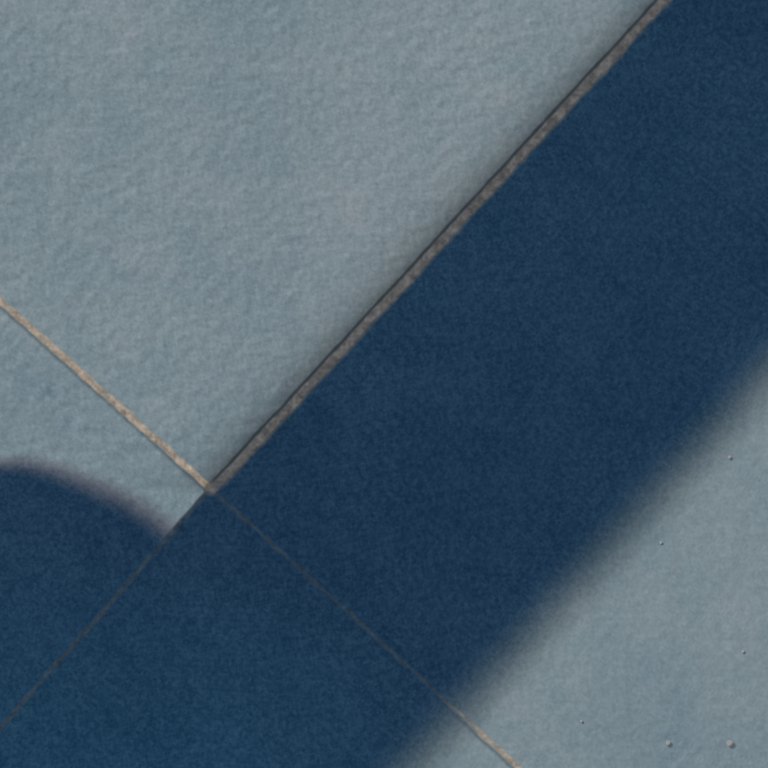
Write a Shadertoy shader that draws this texture.

```glsl
// Draws matte stone tiles with sandy joints, crossed by broad diagonal shadows.

const vec3 LIT_TILE = vec3(0.468, 0.530, 0.560);
const vec3 SHADE_TILE = vec3(0.116, 0.214, 0.308);
const vec3 LIT_GROUT = vec3(0.62, 0.56, 0.50);
const vec3 SHADE_GROUT = vec3(0.215, 0.25, 0.285);
const vec3 EDGE_GROUT = vec3(0.375, 0.365, 0.36);
const vec3 CREVICE = vec3(0.15, 0.17, 0.20);
const vec3 PENUMBRA_TINT = vec3(0.006, -0.012, -0.032);

const vec2 JUNCTION = vec2(0.2745, 0.3646);   // where the joints cross
const vec2 RISE_SLOPE = vec2(0.878, 0.9215);  // x per y, below and above it
const vec2 FALL_SLOPE = vec2(0.890, 0.906);   // y per x, left and right of it
const vec2 SUN_EDGE = vec2(1.0, 0.512);
const vec2 SUN_NORMAL = vec2(0.741, -0.672);
const float SUN_BLUR = 0.050;
const float GRAIN_SCALE = 215.0;
const float LIT_GRAIN = 0.036;
const float SHADE_GRAIN = 0.042;
const float PEBBLE_CELLS = 11.0;

float hash(vec2 p) {
    return fract(sin(dot(p, vec2(127.1, 311.7))) * 43758.5453);
}

float noise(vec2 p) {
    vec2 i = floor(p), f = fract(p);
    f = f * f * (3.0 - 2.0 * f);
    return mix(mix(hash(i), hash(i + vec2(1, 0)), f.x),
               mix(hash(i + vec2(0, 1)), hash(i + vec2(1, 1)), f.x), f.y);
}

float fbm(vec2 p) {
    float sum = 0.0, gain = 0.5;
    for (int i = 0; i < 5; i++) {
        sum += gain * noise(p);
        p = mat2(1.6, 1.2, -1.2, 1.6) * p + 7.3;
        gain *= 0.5;
    }
    return sum;
}

// Coverage of a line of the given half width
float stroke(float d, float halfWidth, float soft) {
    return 1.0 - smoothstep(halfWidth - soft, halfWidth + soft, abs(d));
}

// Small relief seen under slanted light
float relief(vec2 p) {
    vec2 toLight = vec2(-0.002, 0.002);
    return fbm((p + toLight) * 85.0) - fbm((p - toLight) * 85.0);
}

// x: bright grain, y: dark side of scattered grit
vec2 pebbles(vec2 p) {
    vec2 cell = floor(p * PEBBLE_CELLS);
    float seed = hash(cell + 3.7);
    vec2 centre = cell + 0.2 + 0.6 * vec2(hash(cell + 11.0), hash(cell + 29.0));
    vec2 d = p - centre / PEBBLE_CELLS;
    float r = mix(0.0016, 0.0042, pow(hash(cell + 5.0), 2.0));
    float present = step(0.7, seed);
    return present * vec2(1.0 - smoothstep(r * 0.5, r * 1.3, length(d)),
                          1.0 - smoothstep(r * 0.5, r * 1.5, length(d - vec2(r, -r))));
}

void mainImage(out vec4 fragColor, in vec2 fragCoord) {
    vec2 p = fragCoord / iResolution.xy;
    float soft = max(0.0024, 0.8 / iResolution.y);
    float wobble = (fbm(p * 30.0) - 0.48) * 0.0035;
    float ragged = noise(p * 95.0 + 3.0) - 0.5;
    vec2 q = p - JUNCTION;

    // Signed distances to the rising and falling joints
    float rise = (q.x - q.y * (q.y < 0.0 ? RISE_SLOPE.x : RISE_SLOPE.y)) * 0.735 + wobble * 0.7;
    float fall = (q.y + q.x * (q.x < 0.0 ? FALL_SLOPE.x : FALL_SLOPE.y)) * 0.744 + wobble;
    float upper = smoothstep(-0.012, 0.012, q.y);

    // Sunlight on either side of the rising joint
    float curveBlur = 0.016 + 0.09 * p.x;
    float curve = 0.395 - 1.85 * p.x * p.x + 0.002 * sin(p.x * 42.0);
    float leftSun = smoothstep(-curveBlur, curveBlur, p.y - curve);
    float rightSun = smoothstep(-SUN_BLUR, SUN_BLUR, dot(p - SUN_EDGE, SUN_NORMAL));
    float side = smoothstep(-soft, soft, rise + 0.002);
    float sun = mix(leftSun, rightSun, side);

    // Mottled tile faces
    float cloud = fbm(p * 6.0 + 2.0) - 0.48;
    float blotch = fbm(p * 24.0 + 9.0) - 0.48;
    vec2 turned = mat2(0.8, 0.6, -0.6, 0.8) * p;
    float grain = noise(turned * GRAIN_SCALE) + noise(turned.yx * GRAIN_SCALE * 1.7 + 4.0) - 1.0;
    vec3 lit = LIT_TILE + cloud * vec3(0.08, 0.055, 0.04) + blotch * vec3(0.05, 0.03, 0.02);
    lit += grain * LIT_GRAIN * mix(1.0, 0.85, side);
    lit += relief(p) * mix(0.10, 0.06, side);
    lit += vec3(0.022, 0.012, 0.008) * exp(-12.0 * dot(p - vec2(0.45, 0.75), p - vec2(0.45, 0.75)));
    vec3 shade = SHADE_TILE + cloud * vec3(0.03, 0.04, 0.04) + blotch * vec3(0.03, 0.025, 0.03);
    shade += grain * SHADE_GRAIN * vec3(0.9, 1.0, 1.0);
    shade += vec3(0.0, 0.018, 0.022) * smoothstep(0.35, 0.0, p.y) * smoothstep(0.7, 0.2, p.x);

    // Rounded tile edge turning away from the sun
    float bevel = exp(min(rise + 0.004, 0.0) / 0.020) * (1.0 - side) * upper;
    lit *= 1.0 - 0.36 * bevel;
    vec3 color = mix(shade, lit, sun);
    color += PENUMBRA_TINT * 4.0 * sun * (1.0 - sun);
    color += vec3(0.02, -0.01, 0.0) * 4.0 * leftSun * (1.0 - leftSun) * (1.0 - side);

    // Grit on the open lower tile
    vec2 grit = pebbles(p) * smoothstep(0.7, 1.0, rightSun) * side;
    color = mix(color, CREVICE * 1.6, grit.y * 0.6);
    color = mix(color, vec3(0.64, 0.61, 0.58), grit.x * 0.8);

    // Falling joint, sandy in the sun and faint in shade
    float sand = 0.74 + 0.30 * noise(p * 130.0) + 0.22 * noise(p * 290.0);
    vec3 grout = mix(SHADE_GROUT, LIT_GROUT, sun) * sand;
    float fallWidth = mix(0.0042, 0.0027, side) + ragged * 0.0022;
    color *= 1.0 - 0.22 * stroke(fall + 0.006, 0.002, 0.003) * sun;
    color = mix(color, grout, stroke(fall, fallWidth, soft) * mix(0.6, 0.9, sun));

    // Rising joint: thin below, broad with a dark crevice above
    float thin = stroke(rise, 0.0029 + ragged * 0.002, soft) * (1.0 - upper);
    color = mix(color, SHADE_GROUT * sand, thin * 0.7);
    float rim = 0.0065 + ragged * 0.003;
    float broad = smoothstep(-0.005, 0.0, rise) * (1.0 - smoothstep(rim, rim + 0.0085, rise)) * upper;
    color = mix(color, EDGE_GROUT * sand, broad * 0.92);
    float crevice = stroke(rise + 0.0038, 0.0015 + ragged * 0.001, soft) * upper;
    color = mix(color, CREVICE, crevice * 0.8);

    // Sand gathered at the crossing
    float gathered = 1.0 - smoothstep(0.004, 0.013, length(q));
    color = mix(color, EDGE_GROUT * sand, gathered * 0.75);

    fragColor = vec4(clamp(color, 0.0, 1.0), 1.0);
}
```
